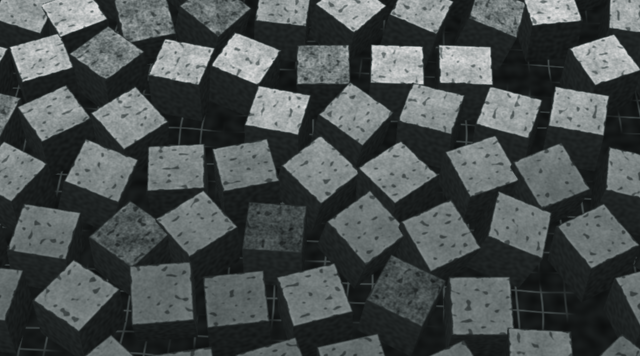
This texture is drawn by a Shadertoy shader. Its source:

```glsl
// Scattered grey stone cubes on a dark wire mesh, lit from behind.
// Each ray visits the nine nearest cells of a staggered ground lattice and
// keeps the nearest turned box; gradient noise gives grain, pits and chips.

#define CUBE_SIZE 0.75     // side, in lattice cells
#define JITTER 0.13        // random shift of each cube
#define EMPTY_SHARE 0.04   // cells left without a cube
#define ROUGH_SHARE 0.17   // cubes with a dark, coarse top
#define CAMERA_DIST 18.0
#define CAMERA_PITCH 0.89
#define FOCAL 3.65
#define NEAR_LIGHT 0.42    // top brightness at the lower edge
#define FAR_LIGHT 0.68     // top brightness at the upper edge
#define SOFTNESS 0.0045    // filter width, in canvas heights
#define SAMPLES 3

vec2 hash2(vec2 p) {
    vec3 q = fract(vec3(p.xyx) * vec3(0.1031, 0.1030, 0.0973));
    q += dot(q, q.yzx + 33.33);
    return fract((q.xx + q.yz) * q.zy);
}

float gradientDot(vec2 cell, vec2 offset) {
    float a = 6.2832 * hash2(cell).x;
    return dot(vec2(cos(a), sin(a)), offset);
}

float noise(vec2 p) {
    vec2 i = floor(p), f = p - i;
    vec2 u = f * f * f * (f * (f * 6.0 - 15.0) + 10.0);
    vec2 e = vec2(1.0, 0.0);
    return 1.5 * mix(
        mix(gradientDot(i, f), gradientDot(i + e, f - e), u.x),
        mix(gradientDot(i + e.yx, f - e.yx), gradientDot(i + 1.0, f - 1.0), u.x), u.y);
}

mat2 rotation(float a) {
    float c = cos(a), s = sin(a);
    return mat2(c, s, -s, c);
}

// Brightness of a top face at local point q
float topShade(vec2 q, vec2 id, float light) {
    vec2 seed = hash2(id + 71.0);
    vec2 uv = q + id * 7.3;
    float rough = step(seed.x, ROUGH_SHARE);
    float fine = noise(uv * 34.0);
    float grain = 0.55 * fine + 0.6 * noise(uv * 17.0);
    float blotch = noise(uv * 4.0);
    float contrast = mix(0.09 + 0.22 * max(light - 0.45, 0.0), 0.30, rough);
    float v = light * mix(1.0, 0.70, rough) * (0.88 + 0.24 * seed.y);
    v *= 1.0 + contrast * (grain * 1.5 + blotch);

    // Small pits, then worn edges
    float pits = smoothstep(0.42, 0.65, noise(uv * vec2(13.0, 9.0) + 40.0));
    v *= 1.0 - 0.45 * pits;
    float edge = 0.5 * CUBE_SIZE - max(abs(q.x), abs(q.y));
    v *= 1.0 + 0.10 * smoothstep(0.06, 0.02, edge);
    float chip = 0.008 + 0.022 * max(noise(uv * 9.0 + 15.0) + 0.3 * fine, 0.0);
    return mix(0.16, v, smoothstep(chip - 0.008, chip + 0.012, edge));
}

// Shaded ground with patches of wire mesh
float groundShade(vec2 g) {
    vec2 bent = rotation(0.06) * g + 0.03 * vec2(noise(g * 1.5), noise(g * 1.5 + 9.0));
    vec2 wire = abs(fract(bent * 3.2) - 0.5);
    float line = smoothstep(0.055, 0.025, min(wire.x, wire.y));
    float patches = smoothstep(-0.25, 0.35, noise(g * 1.3 + 5.0));
    return 0.09 + 0.035 * noise(g * 6.0) + 0.20 * line * patches;
}

float scene(vec2 p) {
    float c = cos(CAMERA_PITCH), s = sin(CAMERA_PITCH);
    vec3 eye = CAMERA_DIST * vec3(0.0, s, -c);
    vec3 ray = normalize(vec3(p.x, p.y * c - FOCAL * s, p.y * s + FOCAL * c));
    vec2 ground = (eye - ray * eye.y / ray.y).xz;
    vec2 middle = (eye + ray * (0.5 * CUBE_SIZE - eye.y) / ray.y).xz;
    float light = mix(NEAR_LIGHT, FAR_LIGHT, smoothstep(-0.25, 0.42, p.y - 0.12 * p.x));
    float nearest = 1e5, shade = groundShade(ground);

    for (int j = -1; j <= 1; j++)
    for (int i = -1; i <= 1; i++) {
        float row = floor(middle.y) + float(j);
        float shift = 0.5 * mod(row, 2.0);
        vec2 id = vec2(floor(middle.x - shift) + float(i), row);
        vec2 place = hash2(id + 20.0), turn = hash2(id + 45.0), kind = hash2(id + 90.0);
        if (kind.x < EMPTY_SHARE) continue;

        // Move the ray into the frame of the turned, slightly tipped cube
        float tip = 0.32 * pow(2.0 * turn.y - 1.0, 3.0);
        vec2 centre = id + vec2(0.5 + shift, 0.5) + JITTER * (2.0 * place - 1.0);
        float lift = 0.5 * CUBE_SIZE + 0.08 * kind.y + 0.3 * abs(tip);
        vec3 o = eye - vec3(centre.x, lift, centre.y), d = ray;
        mat2 spin = rotation(1.5708 * turn.x), lean = rotation(tip);
        o.xz = spin * o.xz;  d.xz = spin * d.xz;
        o.xy = lean * o.xy;  d.xy = lean * d.xy;

        // Slab test
        vec3 inv = 1.0 / d, reach = abs(inv) * 0.5 * CUBE_SIZE;
        vec3 enter = -o * inv - reach, leave = -o * inv + reach;
        float t = max(enter.x, max(enter.y, enter.z));
        if (t > min(leave.x, min(leave.y, leave.z)) || t > nearest) continue;
        nearest = t;
        vec3 q = o + t * d;
        if (enter.y >= t) {
            shade = topShade(q.xz, id, light);
        } else {
            vec2 face = enter.x >= t ? q.zy : q.xy;
            float side = enter.x >= t ? 0.105 : 0.13;
            shade = side + 0.03 * q.y + 0.03 * noise(face * 14.0 + id * 5.0);
        }
    }
    return shade;
}

void mainImage(out vec4 fragColor, in vec2 fragCoord) {
    vec2 p = (fragCoord - 0.5 * iResolution.xy) / iResolution.y;
    float v = 0.0;
    for (int k = 0; k < SAMPLES * SAMPLES; k++) {
        vec2 sub = (vec2(k % SAMPLES, k / SAMPLES) + 0.5) / float(SAMPLES) - 0.5;
        v += scene(p + SOFTNESS * sub);
    }
    v = clamp(v / float(SAMPLES * SAMPLES), 0.0, 0.85);
    // Cool grey, with least red in the mid tones
    vec3 colour = vec3(v - 0.17 * v * (0.85 - v), v, v);
    fragColor = vec4(colour, 1.0);
}
```
